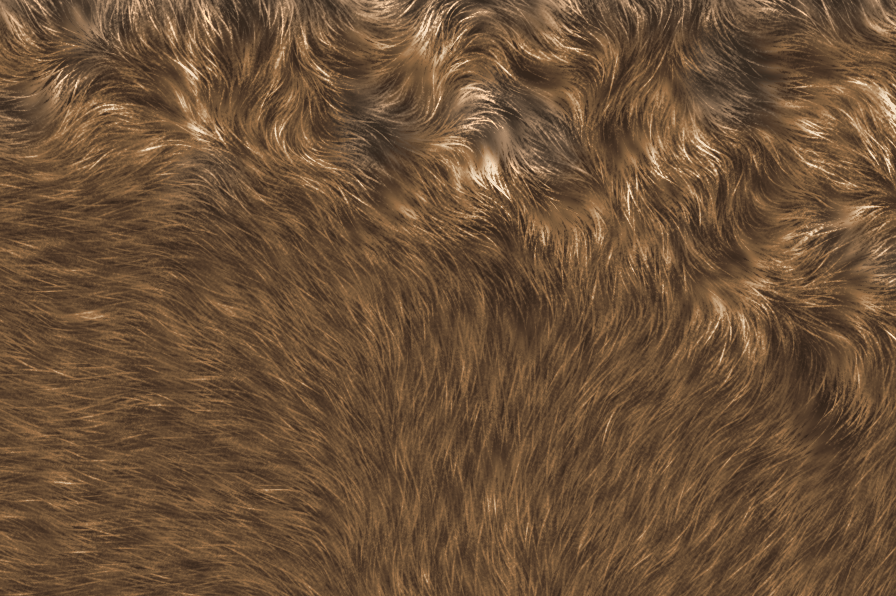
Give the GLSL for this texture, as a WebGL 1 fragment shader.

```glsl
precision highp float;
// Shaggy brown animal coat: calm combed hair below, unruly sunlit tufts above.
// Strands are gradient noise averaged along a curving flow field; two crossing
// layers of strands, wider locks and lit tufts add up to one tone for the colour.

uniform vec2 u_resolution;

const int STEPS = 10;
const float STEP_LENGTH = 0.0042;
const float STRAND_FREQ = 190.0;
const float LOCK_FREQ = 45.0;

const vec3 SHADOW = vec3(0.11, 0.08, 0.06);
const vec3 UMBER = vec3(0.29, 0.21, 0.15);
const vec3 BROWN = vec3(0.38, 0.28, 0.19);
const vec3 TAN = vec3(0.47, 0.35, 0.23);
const vec3 GINGER = vec3(0.61, 0.44, 0.28);
const vec3 STRAW = vec3(0.73, 0.59, 0.44);
const vec3 GLINT = vec3(0.95, 0.87, 0.77);
const vec3 BLEACHED = vec3(0.56, 0.45, 0.35);

vec2 gradientAt(vec2 cell) {
  vec3 h = fract(cell.xyx * vec3(0.1031, 0.1030, 0.0973));
  h += dot(h, h.yzx + 33.33);
  return fract((h.xx + h.yz) * h.zy) * 2.0 - 1.0;
}

float gradientNoise(vec2 p) {
  vec2 i = floor(p), f = fract(p);
  vec2 w = f * f * f * (f * (f * 6.0 - 15.0) + 10.0);
  vec2 e = vec2(0.0, 1.0);
  float low = mix(dot(gradientAt(i), f), dot(gradientAt(i + e.yx), f - e.yx), w.x);
  float high = mix(dot(gradientAt(i + e), f - e), dot(gradientAt(i + 1.0), f - 1.0), w.x);
  return mix(low, high, w.y);
}

vec2 rotate(vec2 p, float angle) {
  float c = cos(angle), s = sin(angle);
  return vec2(c * p.x - s * p.y, s * p.x + c * p.y);
}

// 0 in the combed flank, 1 in the tousled upper part
float unruliness(vec2 p) {
  return smoothstep(-0.12, 0.16, p.y - 0.78 + 0.28 * p.x);
}

// Direction of growth: nearly level at the left, fanning out around a parting
float flowAngle(vec2 p) {
  float wild = unruliness(p);
  float combed = -0.15 - 1.4 * smoothstep(0.3, 0.82, p.x) - 0.75 * smoothstep(0.8, 1.05, p.x);
  float angle = mix(combed, -0.5, wild);
  angle += mix(0.9, 2.5, wild) * gradientNoise(p * 3.0 + 7.3);
  return angle + mix(0.6, 2.2, wild) * gradientNoise(p * 8.0 + 31.7);
}

// x: fine strands, y: wider locks, each with a spread of about one
vec2 combHair(vec2 start, float tilt, float seed) {
  vec2 sum = vec2(0.0);
  float total = 0.0;
  for (int side = 0; side < 2; side++) {
    float heading = side == 0 ? STEP_LENGTH : -STEP_LENGTH;
    vec2 p = start;
    for (int i = 0; i < STEPS; i++) {
      float weight = 0.5 + 0.5 * cos(3.1416 * float(i) / float(STEPS));
      vec2 q = rotate(p, 0.75) + seed;
      sum += weight * vec2(gradientNoise(q * STRAND_FREQ), gradientNoise(q * LOCK_FREQ));
      total += weight;
      float angle = flowAngle(p) + tilt;
      p += heading * vec2(cos(angle), sin(angle));
    }
  }
  return sum / total * vec2(20.0, 11.0);
}

// Soft band along the segment from a to b
float band(vec2 p, vec2 a, vec2 b, float width) {
  vec2 ab = b - a;
  float t = clamp(dot(p - a, ab) / dot(ab, ab), 0.0, 1.0);
  float d = length(p - a - ab * t) / width;
  return exp(-d * d);
}

vec3 blendFrom(vec3 base, vec3 next, float from, float to, float tone) {
  return mix(base, next, clamp((tone - from) / (to - from), 0.0, 1.0));
}

vec3 furColor(float tone) {
  vec3 c = blendFrom(SHADOW, UMBER, 0.11, 0.29, tone);
  c = blendFrom(c, BROWN, 0.29, 0.38, tone);
  c = blendFrom(c, TAN, 0.38, 0.47, tone);
  c = blendFrom(c, GINGER, 0.47, 0.61, tone);
  c = blendFrom(c, STRAW, 0.61, 0.73, tone);
  return blendFrom(c, GLINT, 0.73, 0.95, tone);
}

void main() {
  vec2 p = gl_FragCoord.xy / u_resolution.y;
  float wild = unruliness(p);

  // Two crossing layers of hair
  vec2 over = combHair(p, 0.18, 3.1);
  vec2 under = combHair(p, -0.18, 11.6);
  float strand = max(over.x, under.x) - 0.56;
  float lock = 0.7 * (over.y + under.y);

  // Tufts and folds, with edges frayed along the strands
  float angle = flowAngle(p);
  vec2 q = p - vec2(cos(angle), sin(angle)) * 0.02 * clamp(strand, -2.0, 2.0);
  float tuft = 3.0 * (gradientNoise(q * 13.0 + 5.2) + gradientNoise(q * 6.0 + 17.9));
  float fold = 0.15 * band(q, vec2(0.76, 0.75), vec2(0.94, 0.59), 0.03);
  fold -= 0.12 * band(q, vec2(0.83, 0.60), vec2(0.88, 0.47), 0.04);
  fold -= 0.14 * band(q, vec2(1.34, 0.42), vec2(1.40, 0.26), 0.04);
  fold += 0.07 * band(q, vec2(0.83, 0.0), vec2(0.84, 0.18), 0.04);

  // Tone, with highlights stretched more than shadows
  float relief = dot(mix(vec3(0.075, 0.04, 0.025), vec3(0.10, 0.075, 0.10), wild),
                     vec3(strand, lock, tuft)) + fold;
  relief = max(relief, -0.36);
  float tone = mix(0.405, 0.43, wild) + relief * (1.0 + 1.1 * relief);

  // Sun-bleached patches, mostly near the top
  float patches = smoothstep(0.05, 0.35, gradientNoise(q * 4.5 + 43.0));
  float bleach = wild * max(patches, smoothstep(0.9, 1.02, q.y));
  vec3 color = mix(furColor(tone), BLEACHED * tone / BLEACHED.r, 0.85 * bleach);
  gl_FragColor = vec4(clamp(color, 0.0, 1.0), 1.0);
}
```
